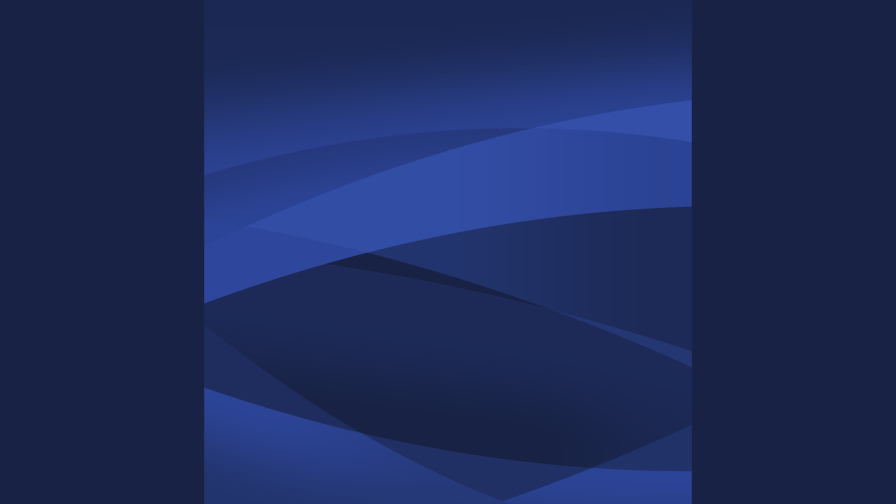
Reproduce this background procedurally as a WebGL 2 fragment shader.

```glsl
#version 300 es
precision highp float;
// Overlapping blue ribbons sweeping across a central panel with dark side margins.

uniform vec2 u_resolution;
out vec4 outColor;

// Panel sides as fractions of the canvas width
const float PANEL_LEFT = 0.2279;
const float PANEL_RIGHT = 0.7721;

// Palette
const vec3 MARGIN = vec3(0.095, 0.135, 0.270);
const vec3 NIGHT = vec3(0.090, 0.132, 0.265);
const vec3 NAVY = vec3(0.112, 0.165, 0.345);
const vec3 DUSK = vec3(0.135, 0.205, 0.430);
const vec3 ROYAL = vec3(0.170, 0.262, 0.580);
const vec3 AZURE = vec3(0.198, 0.302, 0.645);

// Ribbon edges: height at the left, middle and right of the panel
const vec3 DOME = vec3(0.653, 0.741, 0.718);
const vec3 BAND_TOP = vec3(0.512, 0.701, 0.801);
const vec3 BAND_BASE = vec3(0.398, 0.535, 0.590);
const vec3 FALL = vec3(0.565, 0.454, 0.271);
const vec3 SLIVER = vec3(0.503, 0.433, 0.303);
const vec3 FLOOR = vec3(0.231, 0.106, 0.065);
const vec3 LEFT_FOLD = vec3(0.356, 0.051, -0.090);
const vec3 RIGHT_FOLD = vec3(-0.144, -0.030, 0.157);

// Signed vertical distance below a parabola through three heights
float below(vec3 edge, vec2 p) {
  float bend = 2.0 * (edge.x + edge.z - 2.0 * edge.y);
  float slope = edge.z - edge.x - bend;
  return edge.x + p.x * (slope + bend * p.x) - p.y;
}

// Antialiased coverage of a signed distance
float cover(float d) {
  float soft = 0.8 / u_resolution.y;
  return smoothstep(-soft, soft, d);
}

// Glowing sky, the dome and the bright band over it
vec3 upperRibbons(vec2 p) {
  float height = p.y - 0.65 - 0.13 * p.x;
  vec3 color = mix(ROYAL, NAVY, smoothstep(-0.02, 0.24, height));
  color = mix(color, NAVY * 0.92, 0.7 * smoothstep(0.78, 1.05, p.y));

  float dome = below(DOME, p);
  float band = below(BAND_TOP, p);
  float inDome = cover(dome);
  vec3 domeColor = mix(vec3(0.148, 0.224, 0.495), ROYAL, smoothstep(0.0, 0.11, dome));
  color = mix(color, domeColor, inDome);

  vec3 bandColor = mix(AZURE, ROYAL, smoothstep(0.45, 1.0, p.x));
  bandColor = mix(AZURE * 1.02, bandColor, inDome);
  color = mix(color, bandColor, cover(band));

  // Translucent veil under the falling curve
  float veil = cover(below(FALL, p));
  return mix(color, ROYAL * 1.02, veil * mix(0.9, 0.65, cover(band)));
}

// Dark hollow below the bright band
vec3 hollow(vec2 p) {
  float fall = below(FALL, p);
  float sliver = below(SLIVER, p);
  float inFall = cover(fall);
  float inSliver = cover(sliver);

  vec3 color = mix(DUSK, NAVY, smoothstep(0.45, 0.95, p.x));
  color = mix(color, NIGHT, inFall * (1.0 - inSliver));
  color = mix(color, DUSK * 1.05, inSliver * (1.0 - inFall));

  float shade = smoothstep(0.40, 0.20, p.y + 0.12 * p.x);
  vec3 body = mix(NAVY, NIGHT, shade);
  body = mix(body, NAVY, 0.7 * smoothstep(0.65, 1.0, p.x));
  return mix(color, body, inFall * inSliver);
}

void main() {
  vec2 uv = gl_FragCoord.xy / u_resolution;
  vec2 p = vec2((uv.x - PANEL_LEFT) / (PANEL_RIGHT - PANEL_LEFT), uv.y);

  vec3 color = mix(upperRibbons(p), hollow(p), cover(below(BAND_BASE, p)));

  // Folds in the lower corners
  float leftFold = cover(below(LEFT_FOLD, p));
  float rightFold = cover(below(RIGHT_FOLD, p));
  color = mix(color, NAVY * 1.06, leftFold);
  color = mix(color, DUSK * 0.96, rightFold);

  // Glowing floor, dimmed between the two folds
  float depth = below(FLOOR, p);
  vec3 floorColor = mix(ROYAL * 1.02, DUSK, smoothstep(0.0, 0.20, depth));
  floorColor = mix(floorColor, DUSK, 0.6 * smoothstep(0.1, 0.55, p.x) * leftFold);
  floorColor = mix(DUSK * 0.92, floorColor, max(leftFold, rightFold));
  color = mix(color, floorColor, cover(depth));

  // Side margins
  float across = min(uv.x - PANEL_LEFT, PANEL_RIGHT - uv.x) * u_resolution.x / u_resolution.y;
  outColor = vec4(mix(MARGIN, color, cover(across)), 1.0);
}
```
